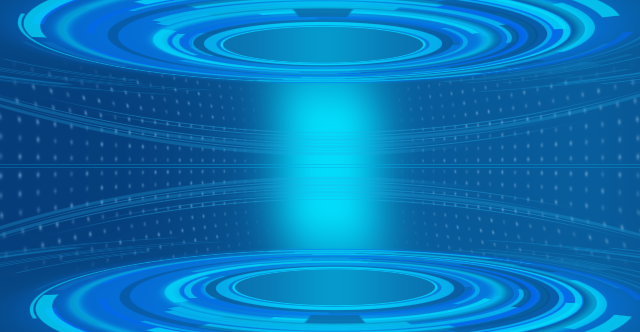
This background is drawn by a Shadertoy shader. Its source:

```glsl
// Two mirrored ringed platforms, above and below a curved wall, joined by a light beam.
// The rings are circles on a plane in perspective, cut into arcs by a hash; the wall
// carries a dot grid and thin curved streaks. Lengths are in canvas heights.

const float PI = 3.14159265;
const vec3 NAVY = vec3(0.02, 0.24, 0.48);
const vec3 TEAL = vec3(0.04, 0.44, 0.69);
const vec3 BLUE = vec3(0.01, 0.41, 0.94);
const vec3 AZURE = vec3(0.03, 0.62, 0.93);
const vec3 CYAN = vec3(0.01, 0.86, 0.98);

float hash(float n) {
    n = fract(n * 0.1031);
    n *= n + 33.33;
    return fract(n * (n + n));
}

// Soft-edged interval around a middle value.
float band(float x, float middle, float halfWidth, float soft) {
    return 1.0 - smoothstep(halfWidth - soft, halfWidth + soft, abs(x - middle));
}

float arcMask(float angle, float middle, float halfAngle, float soft) {
    float away = abs(mod(angle - middle + PI, 2.0 * PI) - PI);
    return 1.0 - smoothstep(halfAngle - soft, halfAngle + soft, away);
}

float beamLight(float x, float width) {
    return exp(-pow(abs(x) / width, 2.6));
}

// Wall shading, light beam and dots; v is the distance from mid height.
vec3 wall(vec2 p, float v) {
    float x = p.x;
    vec3 col = mix(NAVY, TEAL, smoothstep(-0.55, 0.95, x) * 0.65);
    col = mix(col, TEAL, 0.3 * smoothstep(0.15, 0.45, v));
    col = mix(col, TEAL, 0.6 * exp(-x * x * 6.0));
    col = mix(col, NAVY, 0.25 * smoothstep(0.75, 1.0, abs(x)));
    float fade = 1.0 - 0.55 * smoothstep(0.12, 0.34, v);
    col = mix(col, CYAN, beamLight(x, 0.17) * fade);

    vec2 grid = vec2(atan(1.04 * x) / 1.04, p.y / (1.0 + 1.08 * x * x)) / 0.029;
    vec2 cell = fract(grid) - 0.5;
    float spot = exp(-dot(cell * cell, vec2(110.0, 45.0)));
    float shown = smoothstep(0.14, 0.4, abs(x)) * (1.0 - smoothstep(0.2, 0.34, v));
    float spark = 0.25 + 0.4 * hash(dot(floor(grid), vec2(1.0, 57.0)) + 900.0);
    return mix(col, vec3(0.45, 0.68, 0.86), spot * shown * spark);
}

// Thin streaks that bend away from mid height toward the sides.
vec3 streaks(vec3 col, float x, float v, float soft) {
    float level = v - 0.15 * x * x;
    for (int i = 0; i < 7; i++) {
        float n = float(i);
        float height = 0.037 + 0.0105 * n;
        float thick = mix(0.0012, 0.005, step(0.75, hash(n + 5.0)));
        float middle = (hash(n + 21.0) - 0.5) * 1.3;
        float span = 1.0 - smoothstep(0.5, 0.95, abs(x - middle));
        float glow = band(level, height, thick, soft) * span;
        col = mix(col, vec3(0.12, 0.68, 0.9), glow * mix(0.5, 0.28, step(0.003, thick)));
    }
    return col;
}

// Faint arcs outside the platform, longest at the right.
vec3 shards(vec3 col, float r, float angle, float soft) {
    for (int i = 0; i < 26; i++) {
        float n = float(i);
        float radius = 2.65 + 0.105 * n;
        float width = 0.015 + 0.085 * hash(n + 40.0) * hash(n + 61.0);
        float right = step(0.4, hash(n + 83.0));
        float middle = mix(PI - 0.45, 0.45, right) + (hash(n + 7.0) - 0.5) * 0.7;
        float mask = band(r, radius, width, soft)
                   * arcMask(angle, middle, 0.12 + 0.4 * hash(n + 31.0), 0.015);
        col = mix(col, vec3(0.07, 0.6, 0.85), mask * (0.2 + 0.35 * hash(n + 17.0)));
    }
    return col;
}

vec3 platform(vec3 col, float r, float angle, float x, float soft) {
    // Blue body, lighter toward the axis.
    float centre = exp(-x * x * 7.0);
    vec3 body = mix(BLUE, AZURE, 0.25 + 0.6 * centre);
    col = mix(col, body, 0.75 * (1.0 - smoothstep(2.15, 3.2, r)));

    // Scattered arcs of dark, blue and cyan.
    for (int i = 0; i < 34; i++) {
        float n = float(i);
        float pick = hash(n + 111.0);
        vec3 tint = pick < 0.36 ? mix(NAVY, TEAL, 0.4 + 0.5 * centre) : pick < 0.6 ? BLUE : CYAN;
        float mask = band(r, 1.25 + 0.047 * n, 0.012 + 0.06 * hash(n + 143.0), soft)
                   * arcMask(angle, 2.0 * PI * hash(n + 172.0), 0.3 + 1.5 * hash(n + 205.0), 0.01);
        col = mix(col, tint, mask * (0.4 + 0.45 * hash(n + 231.0)));
    }

    // Main rings: dark gaps, glowing rims and one dark block.
    vec3 gap = mix(NAVY, TEAL, 0.35 + 0.6 * centre);
    col = mix(col, gap, 0.85 * band(r, 1.22, 0.05, soft));
    col = mix(col, gap, 0.6 * band(r, 2.0, 0.045, soft));
    col = mix(col, CYAN, 0.6 * exp(-pow((r - 1.6) / 0.07, 2.0)));
    col = mix(col, CYAN, 0.5 * exp(-pow((r - 2.42) / 0.06, 2.0)));
    col = mix(col, CYAN, 0.8 * band(r, 1.11, 0.06, soft) * (0.35 + 0.65 * centre));
    col = mix(col, gap, 0.9 * band(r, 1.5, 0.14, soft) * arcMask(angle, -0.5 * PI, 0.14, 0.01));

    // Central disc with a bright outline.
    vec3 disc = mix(TEAL, vec3(0.02, 0.6, 0.8), exp(-x * x * 30.0));
    col = mix(col, disc, 1.0 - smoothstep(1.0 - soft, 1.0 + soft, r));
    return mix(col, CYAN, 0.9 * band(r, 1.0, 0.012, soft));
}

void mainImage(out vec4 fragColor, in vec2 fragCoord) {
    vec2 p = (fragCoord - 0.5 * iResolution.xy) / iResolution.y;
    p.x -= 0.027 - 0.018 * sign(p.y) * smoothstep(0.1, 0.3, abs(p.y));
    float v = max(abs(p.y), 0.001);

    // Perspective plane; the central disc has radius 1.
    vec2 plane = vec2(p.x / v, 2.0 * (1.0 / v - 2.8)) / 0.845;
    float r = length(plane);
    float angle = atan(plane.y, plane.x);
    float soft = max(0.7 * fwidth(r), 0.0001);

    vec3 col = wall(p, v);
    col = streaks(col, p.x, v, 0.8 / iResolution.y);
    col = shards(col, r, angle, soft);
    col = platform(col, r, angle, p.x, soft);
    fragColor = vec4(col, 1.0);
}
```
